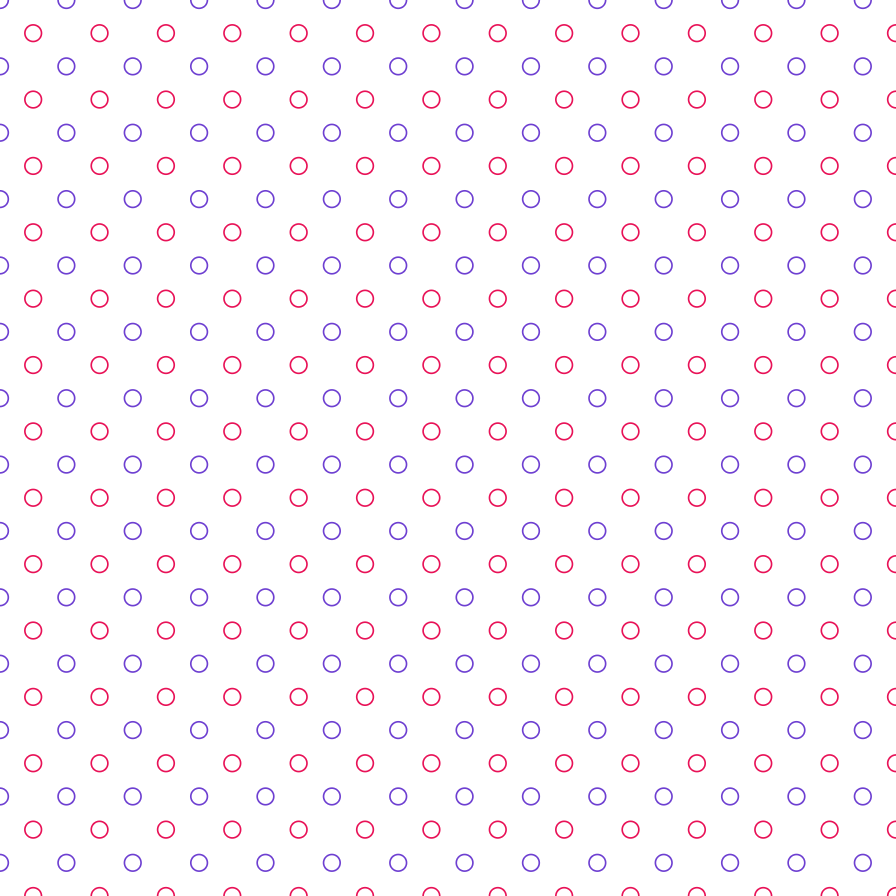
Give the GLSL for this pattern, as a three.js fragment shader.

```glsl
varying vec2 vUv;

#define REPEATS 13.5
#define RADIUS 0.125
#define LINE_WIDTH 0.025
#define PAPER vec3(1.0)
#define VIOLET vec3(0.43, 0.25, 0.82)
#define CRIMSON vec3(0.91, 0.07, 0.34)

// Coverage of a ring centred on every integer lattice point
float ringLattice(vec2 p, float pixel) {
  vec2 offset = fract(p + 0.5) - 0.5;
  float edge = abs(length(offset) - RADIUS) - 0.5 * LINE_WIDTH;
  return clamp(0.5 - edge / pixel, 0.0, 1.0);
}

void main() {
  // Tile space, anchored at the upper left corner
  vec2 tile = vec2(vUv.x, 1.0 - vUv.y) * REPEATS;
  float pixel = fwidth(tile.x);

  // Two interleaved lattices, half a tile apart
  vec3 color = mix(PAPER, VIOLET, ringLattice(tile, pixel));
  color = mix(color, CRIMSON, ringLattice(tile - 0.5, pixel));

  gl_FragColor = vec4(color, 1.0);
}
```
